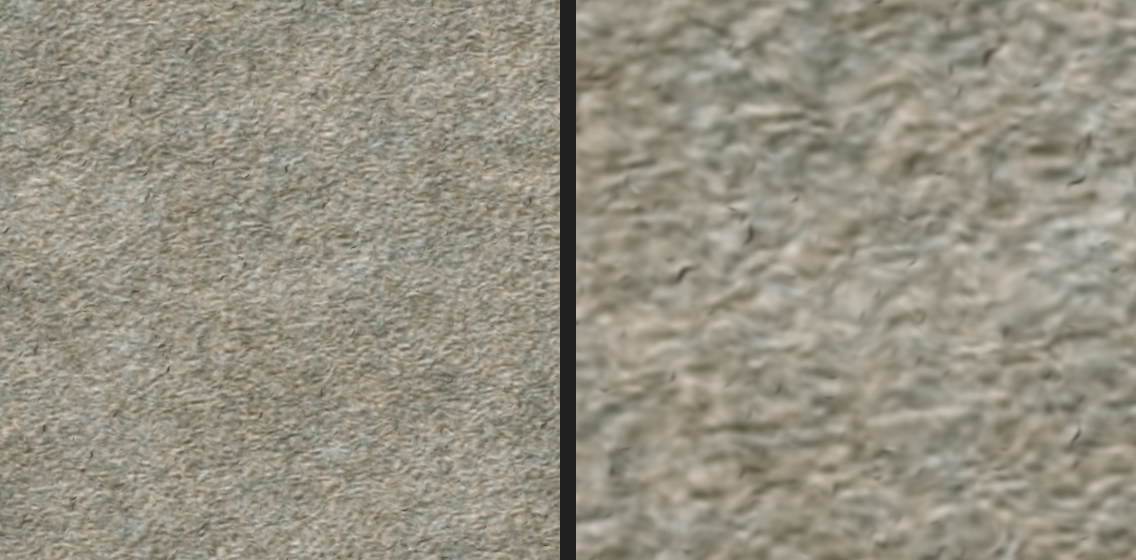
Left: the whole. Right: its middle third, enlarged.
Write a Shadertoy shader that draws this texture.

```glsl
// Rough grey-beige felted stone: fine grains drawn out sideways and lit as relief,
// over soft tonal patches, with slanted dark pits and scattered pale flecks.
// Everything comes from value noise and jittered cells, in units of the canvas.

const vec3 STONE = vec3(0.592, 0.575, 0.519);
const vec3 TONE_AXIS = vec3(1.0, 0.97, 1.02);
const vec3 WARM_AXIS = vec3(0.9, -0.1, -0.8);
const vec3 PIT_COLOR = vec3(0.20, 0.17, 0.12);
const vec3 FLECK_COLOR = vec3(0.82, 0.81, 0.77);

float hash(vec2 p) {
    vec3 q = fract(p.xyx * 0.1031);
    q += dot(q, q.yzx + 33.33);
    return fract((q.x + q.y) * q.z);
}

vec2 hash2(vec2 p) {
    return vec2(hash(p + 17.0), hash(p + 71.0));
}

mat2 rotation(float angle) {
    float c = cos(angle), s = sin(angle);
    return mat2(c, -s, s, c);
}

// Smooth value noise from -1 to 1
float noise(vec2 p) {
    vec2 cell = floor(p), f = fract(p);
    f = f * f * (3.0 - 2.0 * f);
    float low = mix(hash(cell), hash(cell + vec2(1, 0)), f.x);
    float high = mix(hash(cell + vec2(0, 1)), hash(cell + vec2(1, 1)), f.x);
    return 2.0 * mix(low, high, f.y) - 1.0;
}

// Noise stretched by frequency along a direction
float grain(vec2 p, float angle, vec2 frequency, float seed) {
    return noise(rotation(angle) * p * frequency + seed);
}

// Bright upper edges and dark lower edges of small bumps
float relief(vec2 p, float angle, vec2 frequency, float seed) {
    vec2 q = rotation(angle) * p * frequency + seed;
    return noise(q) - noise(q + vec2(-0.35, 0.8));
}

// Scattered soft ellipses; size holds half length and half width
float specks(vec2 p, float cells, float share, vec2 size, float angle, float seed) {
    vec2 home = floor(p * cells);
    float cover = 0.0;
    for (int y = -1; y <= 1; y++) {
        for (int x = -1; x <= 1; x++) {
            vec2 id = home + vec2(x, y);
            vec2 key = id + seed;
            vec2 center = (id + hash2(key)) / cells;
            float vary = hash(key + 131.0);
            float turn = angle + 1.1 * (hash(key + 197.0) - 0.5);
            vec2 d = rotation(turn) * (p - center);
            d.y += 0.0012 * sin(d.x * 400.0 + 6.0 * vary);
            d /= size * mix(0.6, 1.25, vary);
            float present = step(hash(key + 251.0), share);
            float strength = mix(0.35, 1.0, hash(key + 307.0));
            cover = max(cover, present * strength * exp(-dot(d, d)));
        }
    }
    return cover;
}

void mainImage(out vec4 fragColor, in vec2 fragCoord) {
    vec2 p = fragCoord / iResolution.y;

    // Slight warping keeps the grain from lining up in rows
    vec2 warp = vec2(noise(p * 38.0 + 5.0), noise(p * 38.0 + 47.0));
    vec2 q = p + 0.004 * warp + 2.0;

    // Grain from coarse to fine
    float tone = 0.080 * relief(q, 0.12, vec2(95.0, 165.0), 11.0);
    tone += 0.075 * grain(q, 0.22, vec2(62.0, 125.0), 29.0);
    tone += 0.070 * grain(q, -0.10, vec2(130.0, 215.0), 53.0);
    tone += 0.035 * grain(q, 0.50, vec2(210.0, 250.0), 83.0);

    // Broad, faint clouds
    float cloud = grain(p, 0.25, vec2(13.0, 22.0), 101.0);
    tone += 0.036 * cloud + 0.026 * grain(p, 0.40, vec2(5.0, 7.0), 139.0);

    // Worn pale spots, cooler than the ground
    float worn = specks(p, 7.0, 0.35, vec2(0.030, 0.018), 0.2, 400.0);
    tone += 0.060 * worn;
    float warmth = 0.016 * grain(q, 0.3, vec2(48.0, 70.0), 163.0)
                 + 0.008 * noise(p * 9.0 + 181.0) - 0.018 * worn;

    vec3 color = STONE + tone * TONE_AXIS + warmth * WARM_AXIS;

    // Pale flecks, denser where worn
    float flecks = specks(p, 46.0, 0.22, vec2(0.0045, 0.0022), 0.15, 500.0);
    color = mix(color, FLECK_COLOR, flecks * (0.45 + 0.35 * worn));

    // Small pits everywhere, a few long slanted ones
    float smallPits = specks(p, 58.0, 0.30, vec2(0.0042, 0.0021), 0.55, 600.0);
    float longPits = specks(p, 19.0, 0.24, vec2(0.0085, 0.0024), 0.80, 700.0);
    color = mix(color, PIT_COLOR, 0.38 * smallPits);
    color = mix(color, PIT_COLOR, 0.75 * longPits);

    fragColor = vec4(clamp(color, 0.0, 1.0), 1.0);
}
```
